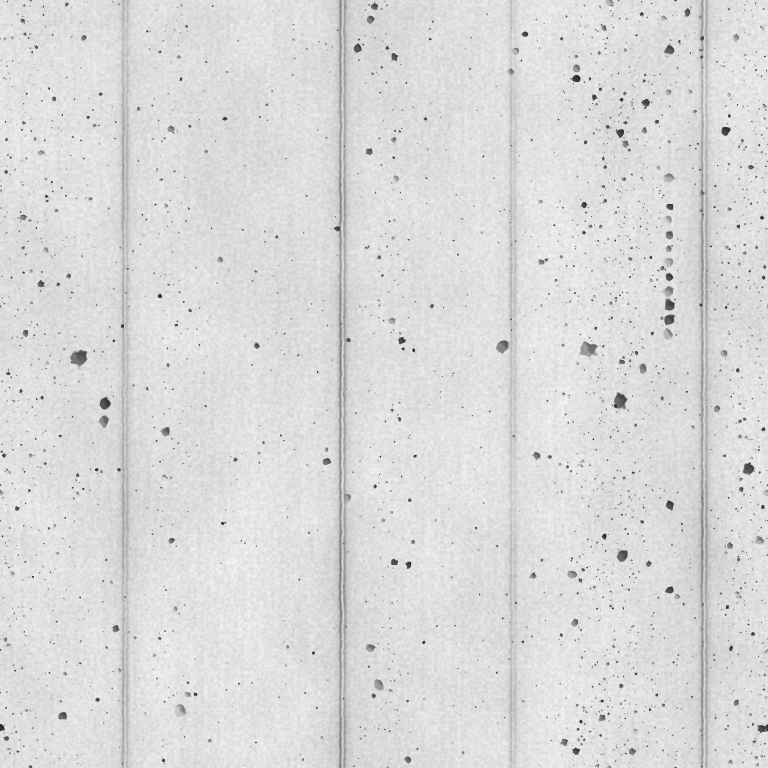
Reproduce this texture procedurally as a Shadertoy shader.

```glsl
// Pale cast concrete: four vertical board seams, one after another across,
// with cloudy mottling, fine grain and scattered air pores. Pores come from
// jittered grids at doubling scales, denser in certain vertical bands.

#define BASE_TONE     0.877  // clean concrete
#define GRAIN_AMOUNT  0.065
#define CLOUD_AMOUNT  0.050
#define STREAK_AMOUNT 0.022
#define SEAM_DARKNESS 0.26
#define SEAM_WOBBLE   0.0016
#define PORE_CHANCE   0.075  // per grid cell, scaled by the band density
#define PORE_LAYERS   4
#define COARSE_CELLS  22.0
#define COLUMN_X      0.871  // row of pores lined up vertically
#define COLUMN_STEPS  54.0

// Seams: position across, strength, brightness of the raised core.
const vec3 SEAMS[4] = vec3[4](
    vec3(0.163, 0.62, 0.25), vec3(0.446, 1.00, 0.95),
    vec3(0.668, 0.50, 0.25), vec3(0.917, 0.95, 0.85));

// Pore bands: centre across, half width, density.
const vec3 BANDS[5] = vec3[5](
    vec3(0.015, 0.070, 1.6), vec3(0.220, 0.022, 1.1), vec3(0.505, 0.020, 1.1),
    vec3(0.800, 0.055, 2.6), vec3(0.970, 0.035, 1.0));

vec3 hash3(vec2 p) {
    vec3 q = fract(p.xyx * vec3(0.1031, 0.1030, 0.0973));
    q += dot(q, q.yxz + 33.33);
    return fract((q.xxy + q.yzz) * q.zyx);
}

vec2 gradient(vec2 cell, vec2 period) {
    float angle = 6.2832 * hash3(mod(cell, period) + 17.0).x;
    return vec2(cos(angle), sin(angle));
}

// Gradient noise that wraps after the given number of cells.
float noise(vec2 p, vec2 period) {
    vec2 i = floor(p), f = p - i, e = vec2(1.0, 0.0);
    vec2 u = f * f * f * (f * (f * 6.0 - 15.0) + 10.0);
    float a = dot(gradient(i, period), f);
    float b = dot(gradient(i + e.xy, period), f - e.xy);
    float c = dot(gradient(i + e.yx, period), f - e.yx);
    float d = dot(gradient(i + 1.0, period), f - 1.0);
    return mix(mix(a, b, u.x), mix(c, d, u.x), u.y);
}

float tiledNoise(vec2 uv, vec2 cells) { return noise(uv * cells, cells); }

float bell(float x, float width) { return exp(-x * x / (width * width)); }

// Signed distance across, wrapped at the canvas edge.
float across(float x, float centre) { return fract(x - centre + 0.5) - 0.5; }

float poreDensity(float x) {
    float density = 0.33;
    for (int i = 0; i < 5; i++)
        density += BANDS[i].z * bell(across(x, BANDS[i].x), BANDS[i].y);
    return density;
}

// Tone of one hollow: soft outline, darker toward its upper right rim.
float poreTone(vec2 d, float radius, float depth, float wobble, float pixel) {
    float edge = max(0.7 * pixel, 0.18 * radius);
    float dist = length(d) * (1.0 + 0.55 * wobble);
    float cover = 1.0 - smoothstep(radius - edge, radius + edge, dist);
    float rim = smoothstep(-0.6, 1.1, (d.x + d.y) / radius + wobble);
    float tone = mix(0.88, 0.22, depth) * mix(1.08, 0.72, rim);
    return mix(1.0, tone, cover);
}

float poreLayer(vec2 uv, float cells, float pixel) {
    vec2 grid = uv * cells, home = floor(grid);
    float wobble = tiledNoise(uv, vec2(cells * 6.0)), tone = 1.0;
    for (int j = -1; j <= 1; j++)
    for (int i = -1; i <= 1; i++) {
        vec2 cell = home + vec2(i, j), key = mod(cell, cells) + cells * 3.0;
        vec3 place = hash3(key), look = hash3(key + 71.7);
        vec2 centre = cell + place.xy;
        if (place.z > PORE_CHANCE * poreDensity(centre.x / cells)) continue;
        vec2 d = (grid - centre) * vec2(0.85 + 0.4 * look.z, 1.0);
        float radius = mix(0.09, 0.22, look.x * look.x);
        tone = min(tone, poreTone(d, radius, look.y, wobble, pixel * cells));
    }
    return tone;
}

float poreColumn(vec2 uv, float pixel) {
    float row = floor(uv.y * COLUMN_STEPS);
    vec3 look = hash3(vec2(row, 5.0));
    float chance = 0.08 + 0.75 * bell(uv.y - 0.62, 0.13);
    if (look.x > chance) return 1.0;
    vec2 centre = vec2(COLUMN_X + 0.003 * (look.y - 0.5), (row + 0.5) / COLUMN_STEPS);
    float wobble = tiledNoise(uv, vec2(140.0));
    return poreTone(uv - centre, mix(0.004, 0.0065, look.z), look.y, wobble, pixel);
}

// Darkening of one seam: wide stain, groove with two edges, ragged bright core.
float seamShade(vec2 uv, vec3 seam) {
    float bend = tiledNoise(uv.yy, vec2(28.0)) + 0.6 * tiledNoise(uv.yy, vec2(90.0));
    float d = across(uv.x, seam.x), line = d - SEAM_WOBBLE * bend;
    float wear = 1.0 + 0.7 * tiledNoise(vec2(seam.x, uv.y), vec2(7.0));
    float groove = bell(line + 0.0027, 0.0016) + 0.6 * bell(line - 0.0027, 0.0016);
    float core = seam.z * bell(line, 0.0014);
    float shade = 0.75 * groove + 0.42 * bell(d, 0.0065) + 0.14 * bell(d, 0.026);
    return SEAM_DARKNESS * seam.y * wear * (shade - 0.55 * core);
}

void mainImage(out vec4 fragColor, in vec2 fragCoord) {
    vec2 uv = fragCoord / iResolution.xy;
    float pixel = 1.0 / iResolution.y;

    // Mottled surface.
    float tone = BASE_TONE;
    tone += CLOUD_AMOUNT * (tiledNoise(uv, vec2(5.0, 4.0)) + 0.6 * tiledNoise(uv, vec2(17.0)));
    tone += STREAK_AMOUNT * tiledNoise(uv, vec2(150.0, 9.0));
    tone += GRAIN_AMOUNT * (tiledNoise(uv, vec2(230.0)) + 0.5 * tiledNoise(uv, vec2(110.0)));

    for (int i = 0; i < 4; i++) tone -= seamShade(uv, SEAMS[i]);

    // Pores, from large hollows down to specks.
    float pores = poreColumn(uv, pixel), cells = COARSE_CELLS;
    for (int i = 0; i < PORE_LAYERS; i++, cells *= 2.0)
        pores = min(pores, poreLayer(uv, cells, pixel));

    fragColor = vec4(vec3(clamp(tone * pores, 0.0, 1.0)), 1.0);
}
```
